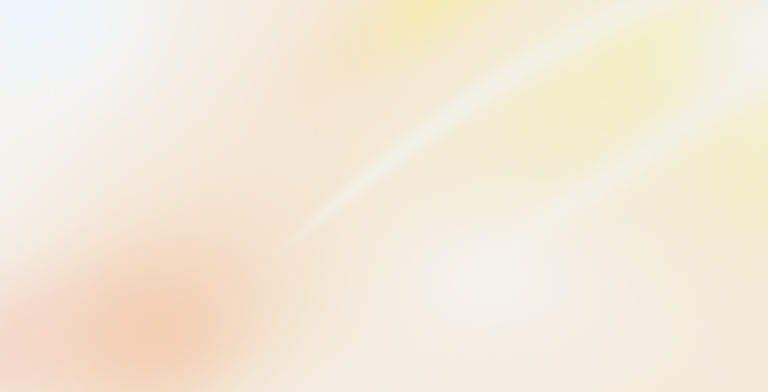
This background is drawn by a Shadertoy shader. Its source:

```glsl
// Pale cream backdrop with soft peach, yellow and white glows and two curved light streaks.
#define BASE_COLOR vec3(0.957, 0.916, 0.850)
#define WHITE_COLOR vec3(0.962, 0.958, 0.952)
#define SKY_COLOR vec3(0.935, 0.965, 0.988)
#define PEACH_COLOR vec3(0.950, 0.790, 0.675)
#define PINK_COLOR vec3(0.957, 0.835, 0.785)
#define YELLOW_COLOR vec3(0.960, 0.920, 0.690)
#define LEMON_COLOR vec3(0.955, 0.938, 0.765)
#define STREAK_COLOR vec3(0.958, 0.950, 0.915)
#define STREAK_TILT 0.62
#define GRAIN 0.003

// Soft elliptical falloff, turned by an angle.
float glow(vec2 p, vec2 center, vec2 size, float angle) {
    vec2 d = p - center;
    float c = cos(angle), s = sin(angle);
    d = vec2(c * d.x + s * d.y, c * d.y - s * d.x) / size;
    return exp(-dot(d, d));
}

// Curved beam that widens from its start; bend = slope and curvature.
float streak(vec2 p, vec2 start, vec2 bend, vec2 widths, float reach) {
    float t = p.x - start.x;
    float along = clamp(t / reach, 0.0, 1.0);
    float slope = bend.x + 2.0 * bend.y * t;
    float d = p.y - start.y - t * (bend.x + bend.y * t);
    d *= inversesqrt(1.0 + slope * slope);
    float w = mix(widths.x, widths.y, along);
    return exp(-d * d / (w * w)) * smoothstep(-0.04, 0.25, t);
}

float hash(vec2 p) {
    return fract(sin(dot(p, vec2(127.1, 311.7))) * 43758.5);
}

void mainImage(out vec4 fragColor, in vec2 fragCoord) {
    // Height runs 0..1; width is stretched to a fixed span.
    vec2 p = fragCoord / iResolution.xy * vec2(1.954, 1.0);
    vec3 color = BASE_COLOR;

    // Cool light in the upper left
    color = mix(color, WHITE_COLOR, 0.95 * glow(p, vec2(0.05, 0.86), vec2(0.58, 0.38), 0.5));
    color = mix(color, WHITE_COLOR, 0.55 * glow(p, vec2(-0.05, 0.50), vec2(0.25, 0.25), 0.0));
    color = mix(color, SKY_COLOR, 0.95 * glow(p, vec2(0.07, 1.0), vec2(0.28, 0.20), 0.0));

    // Warm light in the lower left
    color = mix(color, PEACH_COLOR, 0.30 * glow(p, vec2(0.48, 0.28), vec2(0.42, 0.27), 0.5));
    color = mix(color, PINK_COLOR, 0.75 * glow(p, vec2(0.06, 0.13), vec2(0.30, 0.15), 0.2));
    color = mix(color, PEACH_COLOR, 0.78 * glow(p, vec2(0.40, 0.15), vec2(0.24, 0.19), 0.2));
    color = mix(color, WHITE_COLOR, 0.35 * glow(p, vec2(0.85, -0.02), vec2(0.35, 0.16), 0.3));

    // Yellow light along the top and right
    color = mix(color, PEACH_COLOR, 0.20 * glow(p, vec2(0.89, 0.87), vec2(0.28, 0.14), STREAK_TILT));
    color = mix(color, YELLOW_COLOR, 0.85 * glow(p, vec2(1.12, 1.01), vec2(0.25, 0.10), STREAK_TILT));
    color = mix(color, LEMON_COLOR, 0.85 * glow(p, vec2(1.60, 0.85), vec2(0.28, 0.15), STREAK_TILT));
    color = mix(color, LEMON_COLOR, 0.35 * glow(p, vec2(1.50, 0.72), vec2(0.50, 0.28), STREAK_TILT));
    color = mix(color, LEMON_COLOR, 0.75 * glow(p, vec2(1.95, 0.61), vec2(0.20, 0.24), 0.0));

    // Pale pools in the lower middle and upper right
    color = mix(color, WHITE_COLOR, 0.75 * glow(p, vec2(1.24, 0.30), vec2(0.29, 0.19), 0.1));
    color = mix(color, WHITE_COLOR, 0.25 * glow(p, vec2(1.50, 0.14), vec2(0.35, 0.22), 0.0));
    color = mix(color, vec3(0.950, 0.957, 0.938), 0.9 * glow(p, vec2(1.97, 0.91), vec2(0.21, 0.17), 0.5));

    // Light streaks
    float upper = streak(p, vec2(0.676, 0.324), vec2(0.92, -0.235), vec2(0.012, 0.050), 0.8);
    float lower = streak(p, vec2(1.17, 0.295), vec2(0.63, 0.08), vec2(0.040, 0.055), 0.7);
    color = mix(color, STREAK_COLOR, 0.78 * upper);
    color = mix(color, STREAK_COLOR, 0.72 * lower);

    // Faint grain hides banding
    color += GRAIN * (hash(floor(p * 262.0)) - 0.5);
    fragColor = vec4(color, 1.0);
}
```
